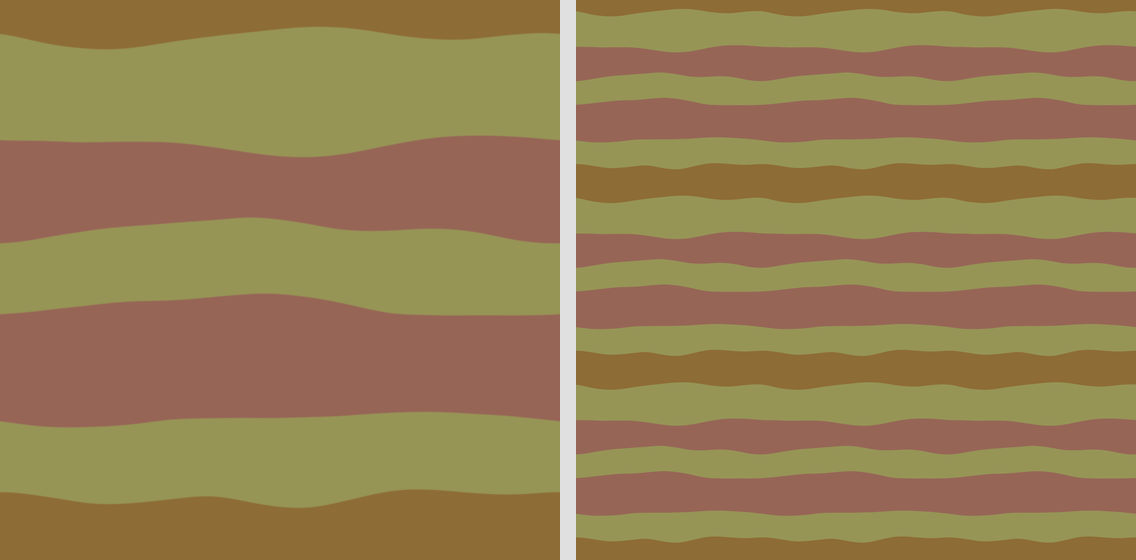
Left, the tile; right, the same tile 3 across and 3 down.
This pattern is drawn by a Shadertoy shader. Its source:

```glsl
// Wavy horizontal strata in olive, clay red and brown that tile both ways.

const float TAU = 6.2831853;

float hash(vec2 p) {
    return fract(sin(dot(p, vec2(127.1, 311.7))) * 43758.5453);
}

// Value noise in -1..1 that wraps after a whole number of cells
float wrapNoise(float x, float cells, float seed) {
    float p = x * cells;
    float i = floor(p);
    float f = fract(p);
    float a = hash(vec2(mod(i, cells), seed));
    float b = hash(vec2(mod(i + 1.0, cells), seed));
    return mix(a, b, f * f * (3.0 - 2.0 * f)) * 2.0 - 1.0;
}

// Height of a boundary: three whole harmonics plus slight roughness
float boundary(float x, float base, vec3 cosAmp, vec3 sinAmp) {
    vec3 phase = TAU * x * vec3(1.0, 2.0, 3.0);
    float swell = dot(cosAmp, cos(phase)) + dot(sinAmp, sin(phase));
    return base + swell + 0.0012 * wrapNoise(x, 13.0, floor(base * 50.0));
}

// Antialiased coverage of everything above a boundary
float above(float y, float edge) {
    float pixel = 1.0 / iResolution.y;
    return smoothstep(-pixel, pixel, y - edge);
}

void mainImage(out vec4 fragColor, in vec2 fragCoord) {
    vec2 uv = fragCoord / iResolution.xy;
    float x = uv.x;

    vec3 brown = vec3(0.557, 0.424, 0.208);
    vec3 olive = vec3(0.590, 0.585, 0.338);
    vec3 clay = vec3(0.592, 0.398, 0.338);

    // Boundaries from bottom to top
    float lowerOlive = boundary(x, 0.111, vec3(0.0072, -0.0031, 0.0052), vec3(-0.0064, -0.0042, 0.0049));
    float lowerClay = boundary(x, 0.252, vec3(-0.0044, -0.0023, 0.0012), vec3(-0.0103, -0.0046, 0.0001));
    float middleOlive = boundary(x, 0.453, vec3(-0.0155, 0.0036, -0.0027), vec3(0.0112, 0.0007, -0.0012));
    float upperClay = boundary(x, 0.590, vec3(-0.0164, -0.0042, -0.0044), vec3(0.0053, -0.0039, 0.0021));
    float upperOlive = boundary(x, 0.742, vec3(0.0145, -0.0062, 0.0005), vec3(-0.0005, -0.0053, 0.0008));
    float topBrown = boundary(x, 0.934, vec3(-0.0089, 0.0096, 0.0034), vec3(-0.0100, -0.0008, -0.0022));

    // Layers stacked upward; brown continues across the vertical wrap
    vec3 color = brown;
    color = mix(color, olive, above(uv.y, lowerOlive));
    color = mix(color, clay, above(uv.y, lowerClay));
    color = mix(color, olive, above(uv.y, middleOlive));
    color = mix(color, clay, above(uv.y, upperClay));
    color = mix(color, olive, above(uv.y, upperOlive));
    color = mix(color, brown, above(uv.y, topBrown));

    fragColor = vec4(color, 1.0);
}
```
